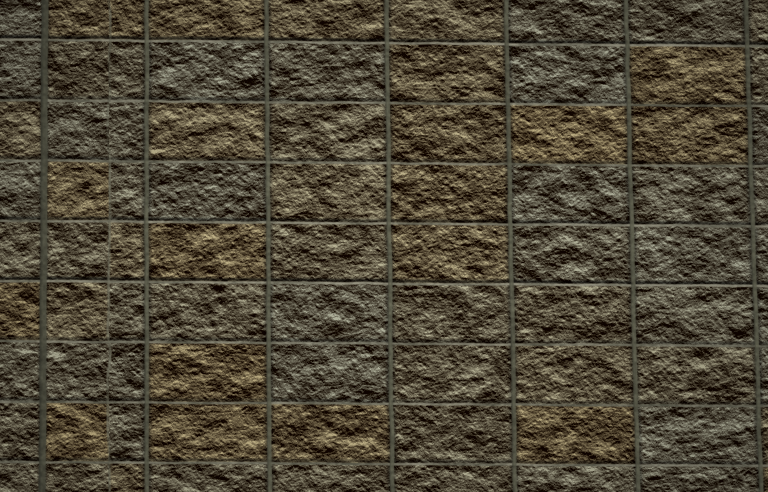
Write a Shadertoy shader that draws this texture.

```glsl
const vec3 DARK_STONE = vec3(0.12, 0.08, 0.04);
const vec3 LIGHT_STONE = vec3(0.56, 0.54, 0.46);
const vec3 MORTAR = vec3(0.34, 0.34, 0.28);
const vec3 LIT_MORTAR = vec3(0.58, 0.57, 0.50);
const float ROW_HEIGHT = 0.0783;
const float FIRST_ROW = 0.056;
const float FIRST_COLUMN = 0.191;
const float NARROW_JOINT = -0.31;
const float WIDE_JOINT = -0.85;

float hash(vec2 p) {
    vec3 q = fract(p.xyx * vec3(0.1031, 0.1030, 0.0973));
    q += dot(q, q.yzx + 33.33);
    return fract((q.x + q.y) * q.z);
}

float noise(vec2 p) {
    vec2 cell = floor(p), f = fract(p);
    f = f * f * (3.0 - 2.0 * f);
    float lower = mix(hash(cell), hash(cell + vec2(1, 0)), f.x);
    float upper = mix(hash(cell + vec2(0, 1)), hash(cell + vec2(1, 1)), f.x);
    return mix(lower, upper, f.y);
}

float fbm(vec2 p) {
    float sum = 0.0, amplitude = 0.5;
    for (int i = 0; i < 5; i++) {
        sum += amplitude * noise(p);
        p = mat2(1.6, 1.2, -1.2, 1.6) * p + 17.3;
        amplitude *= 0.6;
    }
    return sum;
}

float band(float d, float halfWidth, float blur) {
    return 1.0 - smoothstep(halfWidth - blur, halfWidth + blur, abs(d));
}

// Left and right joints around u: regular blocks, then cut ones at the left
vec2 columnEdges(float u) {
    if (u >= 0.0) return floor(u) + vec2(0, 1);
    if (u > NARROW_JOINT) return vec2(NARROW_JOINT, 0);
    if (u > WIDE_JOINT) return vec2(WIDE_JOINT, NARROW_JOINT);
    return vec2(WIDE_JOINT - 1.0, WIDE_JOINT);
}

// Split stone face: slope of a rough height field lit from above
float stoneTone(vec2 p, vec2 seed) {
    vec2 q = mat2(0.9, 0.35, -0.4, 1.15) * p * 42.0 + seed;
    vec2 towardLight = vec2(0.045, -0.085);
    float height = fbm(q);
    float slope = height - fbm(q + towardLight);
    float grain = noise(p * 330.0 + seed) - 0.5;
    return 0.44 + 5.2 * slope + 0.5 * (height - 0.58) + 0.16 * grain;
}

vec3 stoneColor(float tone, float tint) {
    vec3 stone = mix(DARK_STONE, LIGHT_STONE, clamp(tone, -0.15, 1.25));
    return stone * mix(vec3(0.97, 1.0, 1.02), vec3(1.07, 1.0, 0.86), tint * tint);
}

void mainImage(out vec4 fragColor, in vec2 fragCoord) {
    float px = 1.0 / iResolution.x;
    float heightRatio = iResolution.y * px;
    vec2 p = vec2(fragCoord.x, iResolution.y - fragCoord.y) * px;
    float depth = p.y / heightRatio;

    // Slight perspective: columns fan out and rows tilt
    float pitch = mix(0.156, 0.160, depth);
    float tilt = mix(0.009, 0.005, depth);
    float u = (p.x - FIRST_COLUMN) / pitch;
    float v = (p.y - FIRST_ROW - tilt * (p.x - 0.5)) / ROW_HEIGHT;

    vec2 edges = columnEdges(u);
    float row = floor(v);
    float joint = u - edges.x < edges.y - u ? edges.x : edges.y;
    float isNarrow = float(joint == NARROW_JOINT);
    float isWide = float(joint == WIDE_JOINT);
    float wobble = (noise(vec2(v * 2.5, joint * 9.0 + 40.0)) - 0.5) * 0.0014;
    float dx = (u - joint) * pitch + wobble * (1.0 + 2.5 * isNarrow);
    float rowJoint = floor(v + 0.5);
    float dy = (v - rowJoint) * ROW_HEIGHT;
    dy += (noise(vec2(u * 5.0, rowJoint + 20.0)) - 0.5) * 0.001;

    // Blocks, each with its own relief, brightness and tint
    vec2 block = vec2(edges.x * 7.0 + 31.0, row + 11.0);
    float tone = stoneTone(p, block * 13.7);
    tone += (hash(block) - 0.5) * 0.1;
    vec3 color = stoneColor(tone, hash(block + 5.3));

    // Shadows beside the joints, deepest under the blocks
    float jointHash = hash(vec2(rowJoint + 8.0, 3.0));
    float underShadow = band(dy + 0.0035, 0.0022, 0.0025);
    color *= 1.0 - mix(0.35, 0.65, jointHash) * underShadow;
    color *= 1.0 - 0.35 * band(dx, 0.0055, 0.003) * (1.0 - isNarrow);

    // Bed joints with a broken bright upper edge
    float wear = noise(vec2(p.x * 30.0, rowJoint * 5.0 + 50.0));
    float fineWear = noise(p * 260.0);
    float lit = clamp(0.15 + 0.6 * wear + 0.4 * (fineWear - 0.5) + 0.3 * jointHash, 0.0, 1.0);
    vec3 bed = mix(MORTAR * 0.8, LIT_MORTAR, lit);
    color = mix(color, bed, 0.9 * band(dy, 0.0016, px));

    // Upright joints; the narrow one is pale and patchy
    float halfWidth = 0.0029 + 0.0016 * isWide - 0.0012 * isNarrow;
    float patchy = noise(vec2(p.x * 60.0, p.y * 45.0));
    vec3 upright = MORTAR * (0.82 + 0.25 * fineWear + 0.15 * patchy);
    upright *= 1.0 - 0.12 * isWide - 0.2 * smoothstep(0.0, halfWidth, -dx);
    upright = mix(upright, LIT_MORTAR, isNarrow * 0.6 * patchy);
    float coverage = mix(0.92, 0.3 + 0.6 * patchy, isNarrow);
    color = mix(color, upright, coverage * band(dx, halfWidth, px));

    // Gentle darkening towards the corners
    vec2 centered = vec2(p.x - 0.5, (depth - 0.5) * 0.8);
    color *= 1.06 - 0.5 * dot(centered, centered);
    fragColor = vec4(color, 1.0);
}
```
